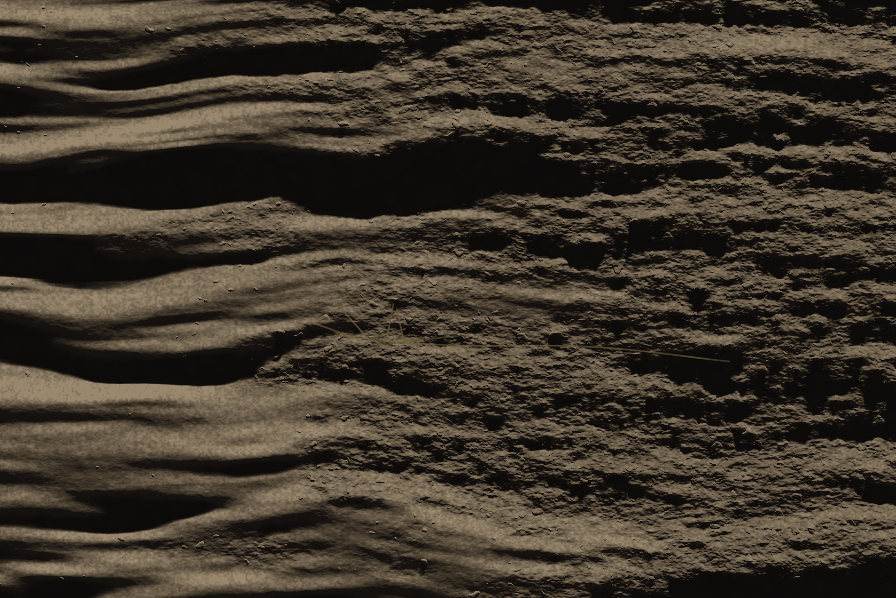
A Shadertoy shader for this texture:

```glsl
// Wind-rippled dark sand with crumbled soil and dry grass under a low sun.

const vec3 SHADOW_COLOR = vec3(0.045, 0.037, 0.036);
const vec3 EARTH_COLOR = vec3(0.275, 0.235, 0.18);
const vec3 SAND_COLOR = vec3(0.56, 0.495, 0.40);
const vec3 STRAW_COLOR = vec3(0.40, 0.34, 0.21);
const vec2 SUN_DIR = vec2(0.16, 0.987);
const float SUN_SLOPE = 0.24;
const int SHADOW_STEPS = 26;

float hash(vec2 p) {
    return fract(sin(dot(p, vec2(127.1, 311.7))) * 43758.5453);
}

float noise(vec2 p) {
    vec2 i = floor(p), f = fract(p);
    f = f * f * (3.0 - 2.0 * f);
    return mix(mix(hash(i), hash(i + vec2(1, 0)), f.x),
               mix(hash(i + vec2(0, 1)), hash(i + vec2(1, 1)), f.x), f.y);
}

float fbm(vec2 p, int octaves) {
    float sum = 0.0, amp = 0.5;
    for (int i = 0; i < octaves; i++) {
        sum += amp * noise(p);
        p = mat2(0.8, 0.6, -0.6, 0.8) * p * 2.1 + 7.3;
        amp *= 0.5;
    }
    return sum;
}

// Crumbled ground takes over towards the right, in streaky patches
float roughness(vec2 p) {
    float patches = noise(p * vec2(3.0, 10.0) + 4.0) + 0.6 * noise(p * vec2(9.0, 27.0)) - 0.8;
    return smoothstep(0.40, 1.15, p.x + 0.75 * patches);
}

// Long ridges in three sizes, wider in the foreground
float ridges(vec2 p) {
    float bend = noise(p * vec2(1.7, 2.2) + 2.0) + 0.35 * noise(p * vec2(5.0, 7.0));
    float y = p.y + 0.10 * bend + 0.03 * p.x;
    float row = y * (9.0 + 3.5 * y);
    float broad = noise(vec2(p.x * 2.1 + 0.35 * row, row));
    float middle = noise(vec2(p.x * 3.6 - 0.4 * row, row * 2.1) + 31.0);
    float narrow = noise(vec2(p.x * 7.0 + 0.3 * row, row * 4.6) + 57.0);
    return (0.054 * broad + 0.026 * middle + 0.0085 * narrow) / (1.0 + 0.6 * p.y);
}

// Irregular lumps, at most one in each cell
float clods(vec2 p, float cell, float density) {
    vec2 id = floor(p / cell);
    vec2 offset = vec2(hash(id + 1.7), hash(id + 5.2)) - 0.5;
    float radius = cell * mix(0.14, 0.34, hash(id + 9.4));
    vec2 d = p - (id + 0.5 + 0.3 * offset) * cell;
    d.y *= 1.45;
    float present = step(hash(id + 3.1), density);
    return present * sqrt(max(radius * radius - dot(d, d), 0.0));
}

float height(vec2 p, float rough) {
    float crumbs = 0.021 * fbm(p * vec2(30.0, 52.0), 4);
    vec2 q = p + 0.009 * vec2(noise(p * 95.0), noise(p * 95.0 + 40.0));
    float lumps = clods(q, 0.027, 0.20 * rough)
                + clods(q + 0.37, 0.013, 0.01 + 0.34 * rough);
    return ridges(p) + crumbs * mix(0.09, 1.0, rough) + 0.42 * lumps;
}

// Fraction of sunlight that passes the ground behind a point
float sunlight(vec2 p, float h, float rough) {
    float excess = 0.0;
    for (int i = 0; i < SHADOW_STEPS; i++) {
        float s = (float(i) + 1.0) / float(SHADOW_STEPS);
        float reach = 0.002 + 0.11 * s * s;
        float blocker = height(p + SUN_DIR * reach, rough);
        excess = max(excess, blocker - h - SUN_SLOPE * reach);
    }
    return 1.0 - smoothstep(0.0, 0.0036, excess);
}

float segment(vec2 p, vec2 a, vec2 b) {
    vec2 pa = p - a, ba = b - a;
    return length(pa - ba * clamp(dot(pa, ba) / dot(ba, ba), 0.0, 1.0));
}

// One long straw and a fan of short blades at its root
float grass(vec2 p, vec2 root, float pixel) {
    vec2 q = p + vec2(0.0, 0.006 * sin(p.x * 11.0));
    float d = segment(q, root, root + vec2(0.58, -0.035));
    for (int i = 0; i < 9; i++) {
        float k = float(i);
        float angle = mix(-0.35, 2.9, hash(vec2(k, 2.0)));
        float len = mix(0.03, 0.12, hash(vec2(k, 8.0)));
        vec2 start = root + vec2(0.09 * (hash(vec2(k, 5.0)) - 0.5), 0.0);
        vec2 tip = start + len * vec2(cos(angle), 0.6 * sin(angle));
        d = min(d, segment(q, start, tip));
    }
    return 1.0 - smoothstep(0.0004, 0.0006 + pixel, d);
}

vec3 groundColor(float light) {
    vec3 dark = mix(SHADOW_COLOR, EARTH_COLOR, clamp(light * 2.0, 0.0, 1.0));
    return mix(dark, SAND_COLOR, clamp(light * 2.0 - 1.0, 0.0, 1.15));
}

void mainImage(out vec4 fragColor, in vec2 fragCoord) {
    vec2 p = fragCoord / iResolution.y;
    float rough = roughness(p);
    float h = height(p, rough);

    // Raking light: faces that rise towards the sun fall dark
    float eps = 0.0016;
    float slope = (height(p + SUN_DIR * eps, rough) - h) / eps;
    float facing = max(SUN_SLOPE - slope, 0.0);
    float light = 1.0 - exp(-2.4 * facing - 0.06);
    light *= sunlight(p, h, rough) * mix(1.16, 0.90, rough);

    // Sand grain and faint sky light in the shadows
    float grain = noise(p * 330.0) + 0.6 * noise(p * 150.0) - 0.8;
    light = light * (1.0 + 0.27 * grain) + 0.04 * fbm(p * 60.0, 2);

    vec3 color = groundColor(light);
    float straw = grass(p, vec2(0.64, 0.435), 1.0 / iResolution.y);
    color = mix(color, STRAW_COLOR * (0.75 + 0.5 * noise(p * 25.0)), 0.7 * straw);
    fragColor = vec4(color, 1.0);
}
```
